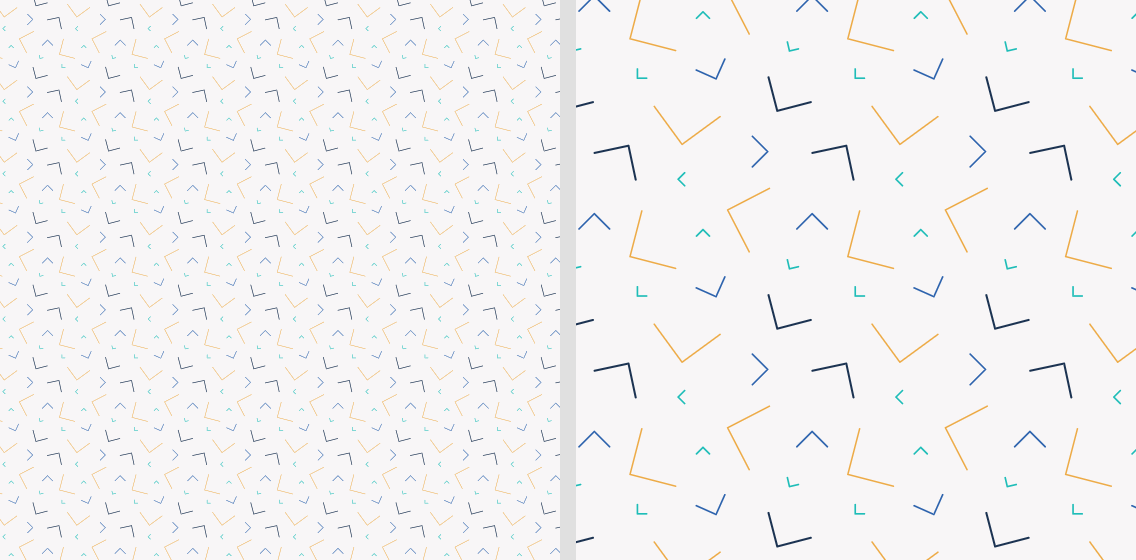
Left, the full canvas; right, a detail of the centre.
Give the GLSL for this pattern, as a Shadertoy shader.

```glsl
// Scattered right-angle chevrons in four inks on a pale ground, on a square repeat.
// Each tile holds twelve chevrons; each is a segment folded about its diagonal,
// wrapped to the nearest repeat and filled by exact pixel coverage of a thin line.

const float REPEATS = 7.713;               // tiles across and down the canvas
const vec2 TILE_ANCHOR = vec2(1.0, 2.0) / 3.0;  // canvas point where a tile starts
const vec3 GROUND = vec3(0.972, 0.966, 0.969);

// Inks: navy, orange, blue, teal
const int INK_COUNT = 4;
const vec3 INK[4] = vec3[](
    vec3(0.11, 0.20, 0.32),
    vec3(0.93, 0.67, 0.28),
    vec3(0.18, 0.39, 0.68),
    vec3(0.12, 0.74, 0.72));
const float ARM_LENGTH[4] = float[](0.159, 0.216, 0.099, 0.042);    // in tiles
const float LINE_WIDTH[4] = float[](0.0094, 0.0070, 0.0076, 0.0076); // in tiles
const int FIRST_OF_INK[5] = int[](0, 2, 5, 8, 12);

// Corner position in the tile, then direction of the first arm in degrees
const vec3 CHEVRON[12] = vec3[](
    vec3(0.924, 0.491, 14.6),
    vec3(0.241, 0.331, 192.0),
    vec3(0.487, 0.337, 36.2),
    vec3(0.696, 0.036, 297.3),
    vec3(0.248, 0.822, 345.5),
    vec3(0.880, 0.304, 135.0),
    vec3(0.084, 0.019, 225.0),
    vec3(0.643, 0.638, 66.0),
    vec3(0.469, 0.177, 315.0),
    vec3(0.583, 0.946, 225.0),
    vec3(0.282, 0.641, 0.0),
    vec3(0.980, 0.766, 13.0));

// Distance to two equal arms, the second a quarter turn from the first
float chevronDistance(vec2 p, float angle, float arm) {
    float c = cos(angle), s = sin(angle);
    vec2 q = vec2(c * p.x + s * p.y, c * p.y - s * p.x);
    q = vec2(max(q.x, q.y), min(q.x, q.y));
    return length(q - vec2(clamp(q.x, 0.0, arm), 0.0));
}

// Share of a pixel-wide window covered by the line; holds for lines under a pixel
float lineCoverage(float d, float width, float pixel) {
    float halfWidth = 0.5 * width;
    float upper = min(d + 0.5 * pixel, halfWidth);
    float lower = max(d - 0.5 * pixel, -halfWidth);
    return clamp((upper - lower) / pixel, 0.0, 1.0);
}

void mainImage(out vec4 fragColor, in vec2 fragCoord) {
    vec2 p = (fragCoord / iResolution.y - TILE_ANCHOR) * REPEATS;
    float pixel = REPEATS / iResolution.y;
    vec3 color = GROUND;

    for (int ink = 0; ink < INK_COUNT; ink++) {
        float d = 1.0;
        for (int i = FIRST_OF_INK[ink]; i < FIRST_OF_INK[ink + 1]; i++) {
            vec2 offset = p - CHEVRON[i].xy;
            offset -= floor(offset + 0.5);  // nearest repeat
            d = min(d, chevronDistance(offset, radians(CHEVRON[i].z), ARM_LENGTH[ink]));
        }
        color = mix(color, INK[ink], lineCoverage(d, LINE_WIDTH[ink], pixel));
    }
    fragColor = vec4(color, 1.0);
}
```
